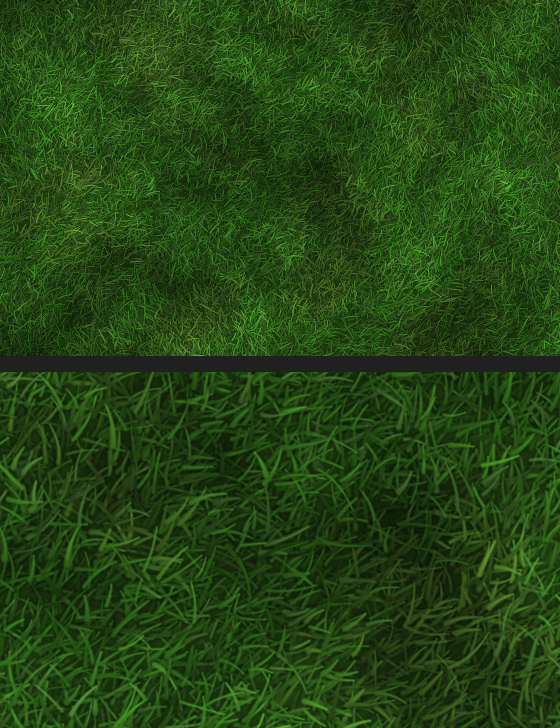
Top, the full canvas; bottom, a detail of the centre.
A Shadertoy shader for this texture:

```glsl
// Dense lawn seen from above: layers of thin, curved, tapering blades are
// painted from the dark thatch upward, each casting a soft shadow on those below.
// Layered sines vary the lean, brightness and dryness of the turf in patches.

#define LAYERS 16
#define CELL 0.031
#define BLADE_LENGTH 0.046
#define BLADE_WIDTH 0.0020
#define LEAN 0.45
#define SPREAD 1.6
#define SHADOW 0.13
#define PATCH_CONTRAST 0.36
#define FRESH vec3(0.46, 1.0, 0.24)
#define PALE vec3(0.60, 1.0, 0.40)
#define DRY vec3(0.76, 0.96, 0.34)
#define THATCH vec3(0.115, 0.23, 0.058)

vec4 hash4(vec3 cell) {
    vec4 p = fract(cell.xyzx * vec4(0.1031, 0.1030, 0.0973, 0.1099));
    p += dot(p, p.wzxy + 33.33);
    return fract((p.xxyz + p.yzzw) * p.zywx);
}

// Smooth irregular field, roughly -1 to 1
float patches(vec2 p, float seed) {
    float sum = 0.0;
    float weight = 0.5;
    p = p * 6.0 + seed;
    for (int i = 0; i < 4; i++) {
        p += 0.6 * sin(p.yx * 0.8 + seed);
        sum += weight * sin(p.x + seed) * cos(p.y - seed);
        p = mat2(1.3, 1.1, -1.1, 1.3) * p;
        weight *= 0.75;
    }
    return sum;
}

// Brightness of the turf: broad patches and smaller tufts
float turfLight(vec2 p) {
    float field = patches(p, 1.7) + 0.55 * patches(p * 3.1, 5.3);
    return max(1.0 + PATCH_CONTRAST * field, 0.35);
}

// Signed distance to a bent, tapering blade; height along it in y
vec2 bladeShape(vec2 p, float angle, float len, float bend, float width) {
    vec2 along = vec2(sin(angle), cos(angle));
    vec2 q = vec2(dot(p, vec2(along.y, -along.x)), dot(p, along) + 0.5 * len);
    float height = clamp(q.y / len, 0.0, 1.0);
    q.x -= bend * len * (height * height - 0.3);
    q.y -= height * len;
    return vec2(length(q) - width * (1.0 - 0.7 * height), height);
}

// Shadow and paint one blade over the colour below
vec3 paintBlade(vec3 below, vec2 p, vec2 cell, float layer, float pixel) {
    vec4 place = hash4(vec3(cell, layer * 7.0 + 3.0));
    vec4 look = hash4(vec3(cell + 71.0, layer * 5.0 + 19.0));
    vec2 root = (cell + place.xy) * CELL;
    float angle = LEAN + 1.3 * patches(root * 0.7, 4.1)
                + SPREAD * (place.z + look.w - 1.0);
    float len = BLADE_LENGTH * mix(0.4, 1.0, place.w * place.w);
    float width = BLADE_WIDTH * mix(0.55, 1.3, look.x * look.x);
    vec2 blade = bladeShape(p - root, angle, len, 0.9 * (look.y - 0.5), width);

    float depth = layer / float(LAYERS - 1);
    float light = mix(0.34, 0.47, depth) + 0.32 * (look.z - 0.5);
    light *= turfLight(root) * mix(0.82, 1.15, blade.y);
    float dryness = smoothstep(0.1, 0.9, patches(root * 1.3, 8.3) + 0.7 * look.x - 0.2);
    vec3 tint = mix(FRESH, DRY, 0.6 * dryness);
    tint = mix(tint, PALE, smoothstep(0.72, 0.95, fract(look.y * 7.0 + look.x)));

    float shade = 1.0 - smoothstep(0.0, 2.5 * BLADE_WIDTH, blade.x);
    below *= 1.0 - SHADOW * shade;
    float cover = 1.0 - smoothstep(-0.7 * pixel, 0.8 * pixel, blade.x);
    return mix(below, tint * light, cover);
}

void mainImage(out vec4 fragColor, in vec2 fragCoord) {
    vec2 p = fragCoord / iResolution.y;
    float pixel = max(1.0 / iResolution.y, 0.0022);

    // Dark thatch between the blades
    vec3 color = THATCH * turfLight(p);

    // Blades, deepest layer first
    for (int i = 0; i < LAYERS; i++) {
        float layer = float(i);
        vec2 shift = CELL * fract(layer * vec2(0.618, 0.755));
        vec2 home = floor((p + shift) / CELL);
        for (int y = -1; y <= 1; y++) {
            for (int x = -1; x <= 1; x++) {
                vec2 cell = home + vec2(x, y);
                color = paintBlade(color, p + shift, cell, layer, pixel);
            }
        }
    }
    fragColor = vec4(color, 1.0);
}
```
